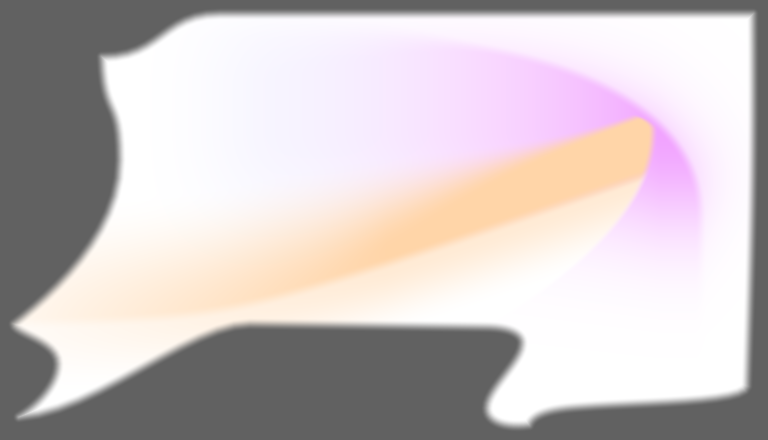
Reproduce this background procedurally as a Shadertoy shader.

```glsl
#define CANVAS vec2(7.68, 4.40)
#define CURVE_STEPS 12
#define EDGE_BLUR 0.065
#define ARC_POWER 2.2
#define GLOW_WIDTH 0.25
#define GREY vec3(0.38)
#define WHITE vec3(1.0)
#define ORANGE vec3(1.0, 0.835, 0.66)
#define VIOLET vec3(0.945, 0.64, 1.0)
#define PERIWINKLE vec3(0.76, 0.73, 1.0)

// Outline state: drawing pen, squared distance and inside sign
struct Outline { vec2 pen; float dist2; float side; };

void lineTo(inout Outline o, vec2 p, vec2 end) {
    vec2 e = end - o.pen, w = p - o.pen;
    vec2 gap = w - e * clamp(dot(w, e) / max(dot(e, e), 1e-8), 0.0, 1.0);
    o.dist2 = min(o.dist2, dot(gap, gap));
    bvec3 c = bvec3(p.y >= o.pen.y, p.y < end.y, e.x * w.y > e.y * w.x);
    if (all(c) || all(not(c))) o.side = -o.side;
    o.pen = end;
}

void curveTo(inout Outline o, vec2 p, vec2 c1, vec2 c2, vec2 end) {
    vec2 start = o.pen;
    for (int i = 1; i <= CURVE_STEPS; i++) {
        float t = float(i) / float(CURVE_STEPS), s = 1.0 - t;
        lineTo(o, p, s*s*s*start + 3.0*s*s*t*c1 + 3.0*s*t*t*c2 + t*t*t*end);
    }
}

// Signed distance to the white sheet, negative inside
float sheetDistance(vec2 p) {
    Outline o = Outline(vec2(1.02, 3.83), 1e4, 1.0);
    // Top and right
    curveTo(o, p, vec2(1.62, 3.83), vec2(1.62, 4.26), vec2(2.20, 4.26));
    lineTo(o, p, vec2(7.53, 4.26));
    curveTo(o, p, vec2(7.54, 2.60), vec2(7.52, 2.10), vec2(7.47, 0.54));
    // Bottom foot
    curveTo(o, p, vec2(7.45, 0.37), vec2(6.40, 0.38), vec2(5.80, 0.33));
    curveTo(o, p, vec2(5.50, 0.31), vec2(5.33, 0.26), vec2(5.29, 0.15));
    curveTo(o, p, vec2(5.08, 0.12), vec2(4.87, 0.17), vec2(4.87, 0.32));
    curveTo(o, p, vec2(4.87, 0.50), vec2(5.21, 0.78), vec2(5.22, 0.95));
    curveTo(o, p, vec2(5.24, 1.07), vec2(5.08, 1.13), vec2(4.85, 1.13));
    lineTo(o, p, vec2(2.50, 1.16));
    // Left tail
    curveTo(o, p, vec2(1.90, 1.16), vec2(0.95, 0.28), vec2(0.19, 0.23));
    curveTo(o, p, vec2(0.40, 0.36), vec2(0.58, 0.57), vec2(0.58, 0.76));
    curveTo(o, p, vec2(0.58, 1.00), vec2(0.14, 1.06), vec2(0.14, 1.16));
    curveTo(o, p, vec2(0.50, 1.44), vec2(1.20, 2.05), vec2(1.20, 2.80));
    curveTo(o, p, vec2(1.20, 3.45), vec2(1.04, 3.20), vec2(1.02, 3.83));
    return o.side * sqrt(o.dist2);
}

// Approximate distance to the violet arc, negative inside
float arcDistance(vec2 p) {
    vec2 radii = vec2(3.51, 1.82);
    vec2 q = max(p - vec2(3.5, 2.2), 1e-3) / radii;
    vec2 qn = pow(q, vec2(ARC_POWER));
    float f = pow(qn.x + qn.y, 1.0 / ARC_POWER);
    vec2 slope = pow(q / f, vec2(ARC_POWER - 1.0)) / radii;
    return (f - 1.0) / length(slope);
}

float violetAmount(vec2 p) {
    float d = arcDistance(p);
    float softness = mix(0.5, 0.06, smoothstep(2.0, 5.0, p.x));
    float inside = 1.0 - smoothstep(-softness, softness, d);
    float glow = 0.45 * exp(-max(d, 0.0) / GLOW_WIDTH);
    float drop = max(3.1 - p.y, 0.0);
    float falloff = exp(-max(6.6 - p.x, 0.0) / 2.0 - drop * drop);
    return mix(glow, 1.0, inside) * falloff * smoothstep(1.2, 2.8, p.x);
}

void mainImage(out vec4 fragColor, in vec2 fragCoord) {
    vec2 p = fragCoord / iResolution.xy * CANVAS;

    // Curved ridge of the blade and its rounded right limit
    float s = 0.355 * (p.x - 2.2);
    float rise = p.y - (1.12 + 0.5 * s + sqrt(0.25 * s * s + 0.0324));
    float below = 3.1 - p.y, above = max(-below, 0.0);
    float limit = 6.53 - 0.43 * below * below - 8.0 * above * above;
    float lobe = 1.0 - smoothstep(-0.05, 0.05, p.x - limit);

    // Soft upper flank, firm ridge, pale lower flank
    float height = 0.66 + 0.6 * (1.0 - smoothstep(2.5, 6.3, p.x));
    float plateau = 0.85 * smoothstep(3.0, 6.4, p.x);
    float upper = 1.0 - smoothstep(plateau, 1.0, rise / height);
    float lower = 0.5 * (1.0 - smoothstep(0.0, 0.75, -rise));
    float onRidge = smoothstep(-0.07, 0.07, rise);
    float orange = lobe * mix(lower, upper, onRidge) * clamp(0.15 + 0.22 * p.x, 0.0, 1.0);

    // Layer the colours on the sheet
    float violet = violetAmount(p) * (1.0 - lobe * (1.0 - onRidge));
    vec3 tint = mix(PERIWINKLE, VIOLET, smoothstep(2.0, 5.0, p.x));
    vec3 color = mix(WHITE, tint, violet);
    color = mix(color, ORANGE, orange);
    color = mix(color, GREY, smoothstep(-EDGE_BLUR, EDGE_BLUR, sheetDistance(p)));
    fragColor = vec4(color, 1.0);
}
```
